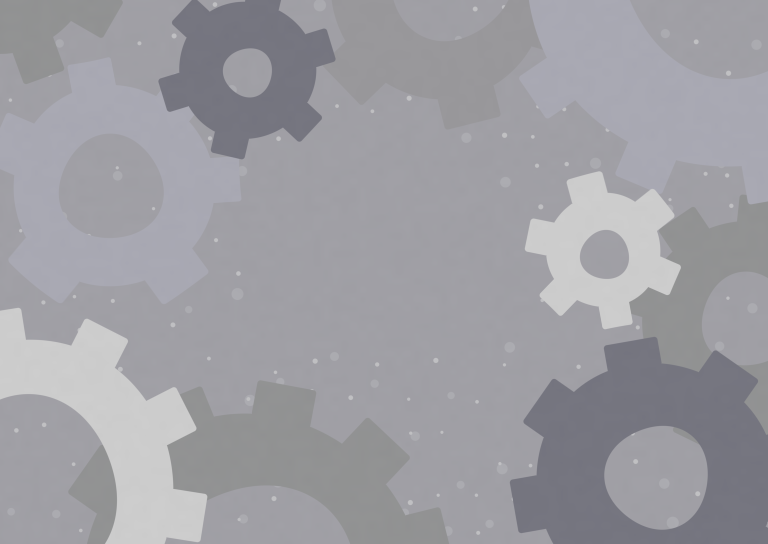
Reproduce this background procedurally as a Shadertoy shader.

```glsl
// Flat, hand-cut gears in muted greys around an empty centre, with pale specks.
// Each gear is a distance function: a wobbly disc joined with boxes repeated
// by angle, minus a round hole. The canvas is 100 units high.

#define BACK     vec3(0.627, 0.624, 0.647)
#define GREY     vec3(0.570, 0.573, 0.575)
#define FAINT    vec3(0.598, 0.594, 0.606)
#define LAVENDER vec3(0.660, 0.660, 0.700)
#define DARK     vec3(0.460, 0.460, 0.500)
#define WHITE    vec3(0.800, 0.800, 0.800)
#define WOBBLE   0.012
#define ROUNDING 0.6
#define GRAIN    0.008

float hash(vec2 p) {
    return fract(sin(dot(p, vec2(127.1, 311.7))) * 43758.5453);
}

float noise(vec2 p) {
    vec2 i = floor(p), f = fract(p);
    f = f * f * (3.0 - 2.0 * f);
    return mix(mix(hash(i), hash(i + vec2(1, 0)), f.x),
               mix(hash(i + vec2(0, 1)), hash(i + vec2(1, 1)), f.x), f.y);
}

// size: body radius, outer radius, half tooth width
// hole: offset from the centre, radius
// teeth: count, phase, uneven spacing and its direction (degrees)
float gear(vec2 p, vec2 centre, vec3 size, vec3 hole, vec4 teeth) {
    vec2 q = p - centre;
    float r = length(q), a = atan(q.y, q.x);
    float body = r - size.x * (1.0 + WOBBLE * sin(3.0 * a + centre.x));

    // One tooth, repeated around the disc
    teeth.yzw = radians(teeth.yzw);
    float sector = 6.28318 / teeth.x;
    float t = a - teeth.y + teeth.z * cos(a - teeth.w);
    t = mod(t + 0.5 * sector, sector) - 0.5 * sector;
    vec2 local = r * vec2(cos(t), sin(t));
    float inner = 0.8 * size.x;
    vec2 halfSize = vec2(0.5 * (size.y - inner), size.z);
    vec2 e = abs(local - vec2(0.5 * (size.y + inner), 0)) - halfSize + ROUNDING;
    float tooth = length(max(e, 0.0)) + min(max(e.x, e.y), 0.0) - ROUNDING;

    // Slightly uneven hole
    vec2 h = q - hole.xy;
    float rim = hole.z * (1.0 + 3.0 * WOBBLE * sin(3.0 * atan(h.y, h.x) + centre.y));
    return max(min(body, tooth), rim - length(h));
}

void paint(inout vec3 col, vec3 ink, float d, float px) {
    col = mix(col, ink, smoothstep(0.7 * px, -0.7 * px, d));
}

// One jittered dot in some of the grid cells, none in the open centre
void specks(inout vec3 col, vec2 p, float cell, float radius, float amount, vec3 ink, float px) {
    vec2 id = floor(p / cell);
    vec2 jitter = 0.25 + 0.5 * vec2(hash(id + cell), hash(id + 2.7 * cell));
    vec2 at = (id + jitter) * cell;
    float open = length((at - vec2(68, 56)) / vec2(25, 22));
    float present = step(hash(id + 5.3 * cell), amount) * step(1.0, open);
    float size = radius * (0.7 + 0.5 * hash(id + 9.1));
    paint(col, mix(col, ink, present), length(p - at) - size, px);
}

void mainImage(out vec4 fragColor, in vec2 fragCoord) {
    float px = 100.0 / iResolution.y;
    vec2 p = fragCoord * px;
    vec3 col = BACK;

    // Specks lie below all gears
    specks(col, p, 8.0, 0.95, 0.4, vec3(0.67, 0.67, 0.69), px);
    specks(col, p, 6.0, 0.4, 0.4, vec3(0.75, 0.75, 0.76), px);

    // Top and right
    paint(col, FAINT, gear(p, vec2(80.9, 101.8), vec3(19.9, 25.2, 5.3),
        vec3(1.8, 2.2, 11.4), vec4(6, 44, 0, 0)), px);
    paint(col, GREY, gear(p, vec2(137.5, 40.3), vec3(19.3, 23.7, 4.0),
        vec3(0, 0.9, 8.6), vec4(9, 4, 0, 0)), px);
    paint(col, LAVENDER, gear(p, vec2(134.6, 107), vec3(38, 44.5, 4.7),
        vec3(0, 0, 20.8), vec4(11, 18, 0, 0)), px);
    paint(col, WHITE, gear(p, vec2(111, 54), vec3(10.5, 14.3, 3.1),
        vec3(0.2, -0.9, 4.5), vec4(6, -17.5, 6, 350)), px);
    paint(col, DARK, gear(p, vec2(120.4, 11.4), vec3(22, 26.3, 5.0),
        vec3(0.5, 0.9, 9.5), vec4(8, 10, 0, 0)), px);

    // Left and bottom
    paint(col, LAVENDER, gear(p, vec2(20.8, 65.8), vec3(18.5, 23.3, 4.8),
        vec3(-0.4, -0.3, 9.6), vec4(6, -8.3, 15, 145)), px);
    paint(col, GREY, gear(p, vec2(0, 108.3), vec3(18, 24, 4.0),
        vec3(0), vec4(9, 10, 0, 0)), px);
    paint(col, DARK, gear(p, vec2(45.4, 87.1), vec3(12.6, 16.2, 3.2),
        vec3(0.2, -0.4, 4.5), vec4(6, 17, 0, 0)), px);
    paint(col, GREY, gear(p, vec2(46, -7.5), vec3(31.3, 37.3, 5.5),
        vec3(0.9, -0.9, 19.3), vec4(11, 14, 0, 0)), px);
    paint(col, WHITE, gear(p, vec2(4.6, 9.9), vec3(27.6, 33.3, 4.5),
        vec3(0, 0, 17.1), vec4(10, -9, 0, 0)), px);

    // Soft paper mottling
    col += GRAIN * (noise(p * 0.6) - 0.5);
    fragColor = vec4(col, 1.0);
}
```
